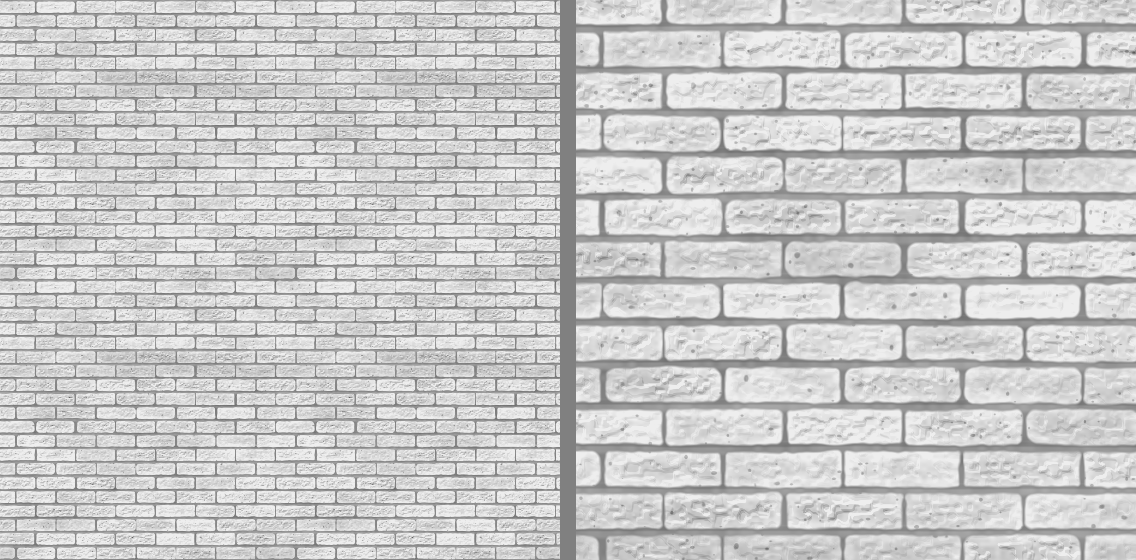
Left: the whole. Right: its middle third, enlarged.
A three.js fragment shader for this texture:

```glsl
// Whitewashed brick wall in running bond: 14 bricks across, 40 courses down.
// Each brick is a jittered rounded box with a pale rim, embossed flakes and pits;
// all hashes wrap every 7 bricks and 20 courses, so the wall tiles.
varying vec2 vUv;

const float COURSES = 40.0;
const float PERIOD = 20.0;           // wrap length, in course heights
const float BRICK_LENGTH = 20.0 / 7.0;
const vec2 JOINT = vec2(0.065, 0.155); // mortar widths, in course heights
const vec3 MORTAR_DARK = vec3(0.46);
const vec3 MORTAR_LIGHT = vec3(0.59);
const vec3 PAINT = vec3(0.85);
const vec3 PAINT_MAX = vec3(0.935);

float hash(vec2 p) {
  vec3 q = fract(p.xyx * 0.1031);
  q += dot(q, q.yzx + 33.33);
  return fract((q.x + q.y) * q.z);
}

vec2 hash2(vec2 p) {
  return vec2(hash(p + 17.0), hash(p + 59.0));
}

// Value noise that wraps after PERIOD; PERIOD * freq must be whole
float noise(vec2 p, vec2 freq) {
  vec2 x = p * freq;
  vec2 wrap = floor(PERIOD * freq + 0.5);
  vec2 i = floor(x);
  vec2 f = fract(x);
  f = f * f * (3.0 - 2.0 * f);
  vec2 a = mod(i, wrap);
  vec2 b = mod(i + 1.0, wrap);
  return mix(mix(hash(a), hash(vec2(b.x, a.y)), f.x),
             mix(hash(vec2(a.x, b.y)), hash(b), f.x), f.y);
}

float roundedBox(vec2 p, vec2 halfSize, float radius) {
  vec2 q = abs(p) - halfSize + radius;
  return length(max(q, 0.0)) + min(max(q.x, q.y), 0.0) - radius;
}

// Height of the flaking paint: plateaus with ragged borders
float flakes(vec2 p) {
  float n = 0.5 * noise(p, vec2(3.0, 5.0)) + 0.5 * noise(p, vec2(7.0, 10.0));
  return smoothstep(0.38, 0.45, n) + smoothstep(0.54, 0.61, n);
}

// Scattered ragged holes, one candidate in each small cell
float pits(vec2 p, float freq, float density) {
  vec2 cell = mod(floor(p * freq), PERIOD * freq);
  vec2 offset = fract(p * freq) - 0.35 - 0.3 * hash2(cell);
  offset *= mix(vec2(0.7, 1.3), vec2(1.2, 0.8), hash(cell + 13.0));
  float radius = mix(0.10, 0.26, hash(cell + 7.0)) + 0.15 * (noise(p, vec2(12.0)) - 0.5);
  float hole = 1.0 - smoothstep(radius - 0.10, radius + 0.10, length(offset));
  return hole * step(hash(cell + 31.0), density);
}

// Broad soft patches over the whole wall, from -0.5 to 0.5
float patches(vec2 p) {
  return 0.5 * noise(p, vec2(0.25, 0.35)) + 0.5 * noise(p + 3.7, vec2(0.5, 0.75)) - 0.5;
}

vec3 mortarColor(vec2 p, float localY) {
  float shadow = smoothstep(-0.50, -0.44, localY) * (1.0 - smoothstep(-0.40, -0.25, localY));
  float upright = 0.6 * (1.0 - smoothstep(0.30, 0.42, abs(localY)));
  float grain = noise(p, vec2(6.0)) - 0.5;
  float worn = noise(p, vec2(0.5, 1.0)) - 0.5;
  vec3 color = mix(MORTAR_LIGHT, MORTAR_DARK, max(0.7 * shadow, upright));
  return color + 0.07 * grain + 0.09 * worn;
}

vec3 brickColor(vec2 p, vec2 id, float d) {
  float rough = mix(0.30, 1.0, hash(id + 3.0));
  float courseTone = 0.05 * (hash(vec2(id.y, 91.0)) - 0.5);
  float tone = 0.05 * (hash(id + 11.0) - 0.5) + courseTone;
  float stain = 0.08 * (noise(p, vec2(1.0, 2.0)) - 0.5) + 0.13 * patches(p);
  float grain = 0.08 * (noise(p, vec2(8.0, 10.0)) - 0.5);
  // Crusty middle inside a smooth pale rim
  float middle = smoothstep(0.04, 0.30, -d + 0.25 * (noise(p, vec2(1.5, 2.0)) - 0.5));
  float crust = rough * mix(0.35, 1.0, middle);
  // Light falls from the upper left
  float relief = flakes(p) - flakes(p + vec2(-0.03, 0.06));
  vec3 color = PAINT + tone + stain + grain + 0.13 * crust * relief;
  color += mix(0.045, -0.035 * rough, middle);
  color -= 0.22 * pits(p, 4.0, 0.06 * hash(id + 23.0));
  color -= 0.20 * pits(p + 0.13, 6.0, 0.11 * rough);
  return min(color, PAINT_MAX);
}

void main() {
  vec2 p = vUv * COURSES;

  // Slightly uneven courses
  vec2 wall = p;
  wall.y += 0.04 * (noise(p, vec2(0.5)) - 0.5);

  // Running bond: alternate courses shift by half a brick
  float course = floor(wall.y);
  float shift = mix(0.40, 0.89, mod(course, 2.0));
  float along = wall.x / BRICK_LENGTH - shift;
  vec2 id = mod(vec2(floor(along), course), vec2(7.0, 20.0));
  vec2 local = vec2((fract(along) - 0.5) * BRICK_LENGTH, fract(wall.y) - 0.5);

  // Uneven size, position, corners and chipped borders for each brick
  vec2 halfSize = 0.5 * (vec2(BRICK_LENGTH, 1.0) - JOINT);
  halfSize -= vec2(0.04, 0.02) * hash2(id + 71.0);
  vec2 nudge = vec2(0.05, 0.02) * (hash2(id + 5.0) - 0.5);
  float radius = mix(0.05, 0.24, hash(id + 43.0));
  float d = roundedBox(local - nudge, halfSize, radius);
  d += 0.05 * (noise(p, vec2(2.0)) - 0.5) + 0.04 * (noise(p, vec2(6.0)) - 0.5);

  float mortar = smoothstep(-0.04, 0.04, d);
  vec3 color = mix(brickColor(p, id, d), mortarColor(p, local.y), mortar);
  gl_FragColor = vec4(color, 1.0);
}
```
